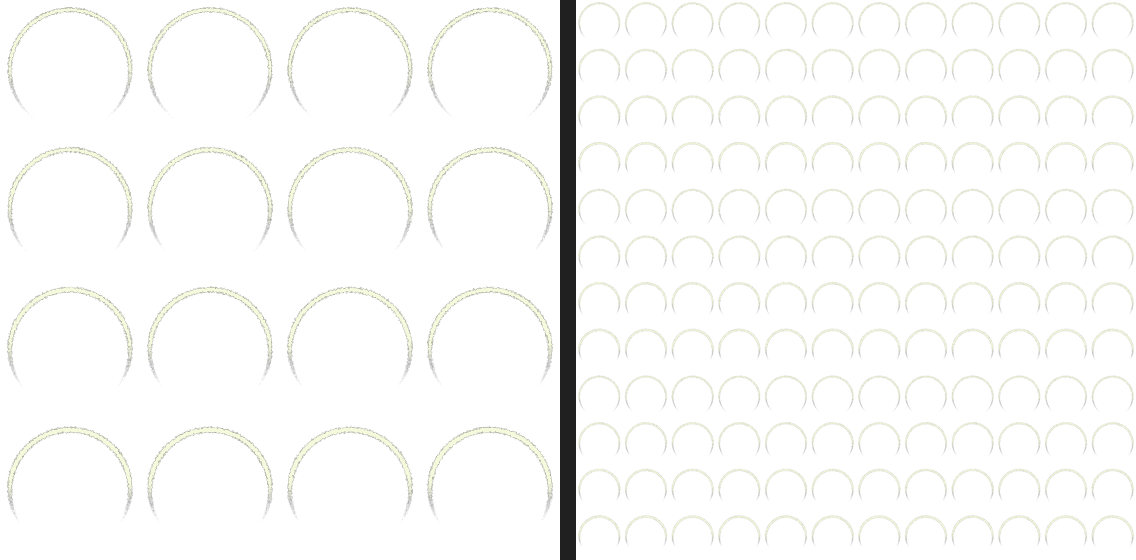
Left: one tile. Right: repeated 3 by 3.
This pattern is drawn by a WebGL 2 fragment shader. Its source:

```glsl
#version 300 es
precision highp float;

uniform vec2 u_resolution;
out vec4 fragColor;

const float REPEATS = 4.0;
const float GRAIN_PERIOD = 256.0;
const float RING_RADIUS = 0.430;

const vec3 PAPER = vec3(1.0);
const vec3 CREAM = vec3(0.965, 0.980, 0.865);
const vec3 DARK_RIM = vec3(0.68, 0.69, 0.63);
const vec3 PALE_RIM = vec3(0.87, 0.87, 0.85);
const vec3 TAIL_GREY = vec3(0.77, 0.77, 0.78);

// Unit gradient at a lattice point, from an integer hash
vec2 latticeGradient(vec2 point, float period, uint seed) {
    uvec2 q = uvec2(mod(point, period));
    uint h = q.x * 1597u + q.y * 51749u + seed * 7919u;
    h = (h ^ (h >> 15u)) * 73244475u;
    h = (h ^ (h >> 13u)) * 73244475u;
    h ^= h >> 16u;
    float angle = float(h & 65535u) / 65536.0 * 6.28319;
    return vec2(cos(angle), sin(angle));
}

// Gradient noise that wraps after a whole number of lattice steps
float wrappedNoise(vec2 p, float period, uint seed) {
    vec2 i = floor(p);
    vec2 f = p - i;
    vec2 u = f * f * f * (f * (f * 6.0 - 15.0) + 10.0);
    vec2 e = vec2(1.0, 0.0);
    float a = dot(latticeGradient(i, period, seed), f);
    float b = dot(latticeGradient(i + e.xy, period, seed), f - e.xy);
    float c = dot(latticeGradient(i + e.yx, period, seed), f - e.yx);
    float d = dot(latticeGradient(i + e.xx, period, seed), f - e.xx);
    return mix(mix(a, b, u.x), mix(c, d, u.x), u.y);
}

// Position along the arc: 0 at the tips, 1 on the upper part
float arcProgress(float height, float tipHeight) {
    return clamp((height - tipHeight) / (0.35 - tipHeight), 0.0, 1.0);
}

// Signed distance to a ring band of the given width
float ringDistance(float r, float radius, float width) {
    return abs(r - radius) - 0.5 * width;
}

float coverage(float distanceToEdge, float softness) {
    return 1.0 - smoothstep(-softness, softness, distanceToEdge);
}

// Speckled rim, cream core and grey tail
vec3 ringColour(float depth, float speckle, float progress) {
    vec3 rim = mix(DARK_RIM, PALE_RIM, clamp(0.45 + 1.2 * speckle, 0.0, 1.0));
    rim = mix(TAIL_GREY + 0.2 * speckle, rim, smoothstep(0.3, 0.75, progress));
    float core = smoothstep(0.005, 0.011, depth);
    core *= smoothstep(0.35, 0.8, progress);
    return mix(rim, CREAM, core);
}

void main() {
    vec2 uv = gl_FragCoord.xy / u_resolution;
    vec2 grid = uv * REPEATS;
    vec2 p = fract(grid) - 0.5;
    float r = length(p);
    float height = p.y / max(r, 0.001);
    float softness = 0.8 * REPEATS / min(u_resolution.x, u_resolution.y);

    // Lower rows have shorter arcs and thicker crowns
    float rowFromTop = REPEATS - 1.0 - floor(grid.y);
    float lowered = rowFromTop / (REPEATS - 1.0);
    float tipHeight = mix(-0.87, -0.58, pow(lowered, 0.75));
    float crownWidth = mix(0.035, 0.043, lowered);

    // Fine grain roughens the edges and breaks up the tails
    float roughness = wrappedNoise(uv * GRAIN_PERIOD, GRAIN_PERIOD, 1u);
    float speckle = wrappedNoise(uv * GRAIN_PERIOD, GRAIN_PERIOD, 2u);
    float progress = arcProgress(height + 0.1 * speckle, tipHeight);

    float width = crownWidth * sqrt(progress);
    float d = ringDistance(r, RING_RADIUS, width) + 0.012 * roughness;
    float fade = smoothstep(0.0, 0.45, progress + 0.3 * roughness);
    float ink = coverage(d, softness) * fade * step(0.001, progress);

    fragColor = vec4(mix(PAPER, ringColour(-d, speckle, progress), ink), 1.0);
}
```
